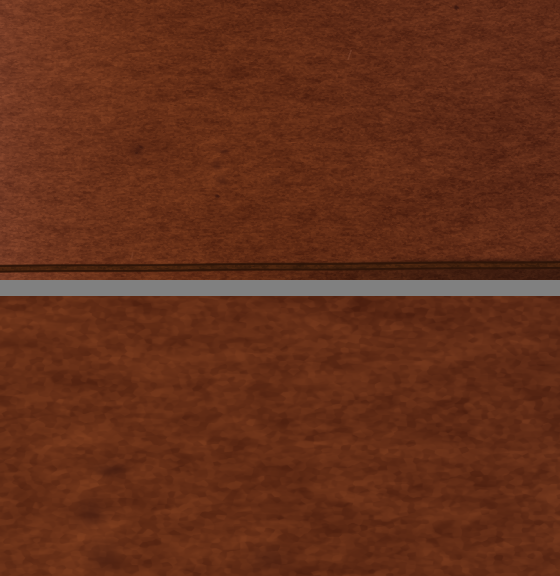
Top: the whole. Bottom: its middle third, enlarged.
Write a WebGL 1 fragment shader that draws this texture.

```glsl
precision highp float;
// Reddish-brown varnished wood board with speckled grain, small knots and a groove.
uniform vec2 u_resolution;

const vec3 WOOD_DARK = vec3(0.315, 0.132, 0.066);
const vec3 WOOD_LIGHT = vec3(0.505, 0.252, 0.132);
const vec3 KNOT_BROWN = vec3(0.220, 0.085, 0.055);
const vec3 GROOVE_FLOOR = vec3(0.265, 0.130, 0.052);
const vec3 GROOVE_LINE = vec3(0.165, 0.072, 0.030);
const vec3 SCRATCH_TINT = vec3(0.560, 0.330, 0.230);

vec3 hash3(vec2 cell) {
  vec3 k = vec3(dot(cell, vec2(127.1, 311.7)), dot(cell, vec2(269.5, 183.3)),
    dot(cell, vec2(419.2, 371.9)));
  return fract(sin(k) * 43758.55);
}

// Irregular cells, each with its own tone from -0.5 to 0.5, softly joined.
float cellTone(vec2 p, float crispness) {
  vec2 cell = floor(p);
  float total = 0.0;
  float weights = 0.0;
  for (int j = -1; j <= 1; j++) {
    for (int i = -1; i <= 1; i++) {
      vec2 neighbour = cell + vec2(float(i), float(j));
      vec3 h = hash3(neighbour);
      vec2 d = neighbour + h.xy - p;
      float w = exp(-crispness * dot(d, d));
      total += w * (h.z - 0.5);
      weights += w;
    }
  }
  return total / max(weights, 0.00001);
}

// Soft clouds from warped, turned sines, about -1 to 1.
float mottle(vec2 p) {
  float sum = 0.0;
  float amp = 0.5;
  for (int i = 0; i < 5; i++) {
    p += 0.6 * sin(p.yx * 1.3 + float(i) * 1.9);
    sum += amp * sin(p.x + 0.7) * cos(p.y);
    p = mat2(1.36, 1.02, -1.02, 1.36) * p;
    amp *= 0.65;
  }
  return sum;
}

// Round blot; a higher power gives a flatter middle and a firmer rim.
float blot(vec2 p, vec2 center, vec2 size, float power) {
  return exp(-pow(length((p - center) / size), power));
}

float scratch(vec2 p, vec2 a, vec2 b, float width, float px) {
  vec2 along = b - a;
  float t = clamp(dot(p - a, along) / dot(along, along), 0.0, 1.0);
  return 1.0 - smoothstep(width, width + px, length(p - a - along * t));
}

// Short fibres along the board, crossed by finer round speckle.
float grain(vec2 p) {
  float speckle = cellTone(p * vec2(125.0, 190.0), 9.0);
  float fibres = cellTone(p * vec2(48.0, 150.0) + 31.0, 8.0);
  float streaks = cellTone(p * vec2(15.0, 95.0) + 77.0, 6.0);
  float blotches = cellTone(p * vec2(22.0, 42.0) + 13.0, 5.0);
  return 0.30 * speckle + 0.27 * fibres + 0.15 * streaks + 0.16 * blotches;
}

float knots(vec2 p) {
  float k = 0.0;
  // Broken column of knots in the middle of the board.
  for (int i = 0; i < 3; i++) {
    float n = float(i);
    vec2 center = vec2(0.786 + 0.012 * cos(n * 2.6), 0.460 - 0.052 * n);
    k = max(k, (0.55 - 0.08 * n) * blot(p, center, vec2(0.019, 0.010 + 0.005 * n), 2.0));
  }
  // Small eye on the left: two pores in a faint stain.
  for (int i = 0; i < 2; i++) {
    vec2 center = vec2(0.487 + 0.016 * float(i), 0.456 + 0.020 * float(i));
    k = max(k, 0.75 * blot(p, center, vec2(0.009, 0.007), 3.0));
  }
  k = max(k, 0.45 * blot(p, vec2(0.492, 0.462), vec2(0.021, 0.024), 2.0));
  k = max(k, 0.85 * blot(p, vec2(0.773, 0.297), vec2(0.009, 0.006), 3.0));
  k = max(k, 0.90 * blot(p, vec2(1.634, 0.972), vec2(0.009, 0.008), 3.0));
  return max(k, 0.35 * blot(p, vec2(0.988, 0.353), vec2(0.022, 0.014), 2.0));
}

void main() {
  vec2 p = gl_FragCoord.xy / u_resolution.y;
  float px = 1.0 / u_resolution.y;
  float clouds = mottle(p * vec2(4.0, 7.0));
  float flecks = mottle(p * vec2(24.0, 46.0) + 5.0);
  float bands = mottle(p * vec2(3.0, 24.0) + 2.0);
  float fine = grain(p);
  vec2 ragged = p + 0.007 * vec2(flecks, mottle(p * 50.0));

  // Light falling from the left, with amber patches around the knots.
  float amber = blot(ragged, vec2(0.755, 0.480), vec2(0.055, 0.045), 3.0)
    + blot(ragged, vec2(0.780, 0.370), vec2(0.060, 0.050), 3.0)
    + blot(ragged, vec2(0.950, 0.370), vec2(0.050, 0.040), 3.0);
  float tone = 0.25 + 0.52 * exp(-1.5 * p.x);
  tone += 0.12 * clouds + 0.09 * flecks + 0.07 * bands + 0.20 * amber + 1.2 * fine;
  vec3 color = mix(WOOD_DARK, WOOD_LIGHT, tone);

  // Pinker sheen at the left edge and upper right.
  float sheen = exp(-2.6 * p.x) + 0.6 * smoothstep(0.8, 2.4, p.x + p.y * 0.5);
  color *= mix(vec3(1.0, 0.97, 0.86), vec3(1.0, 1.03, 1.25), clamp(sheen, 0.0, 1.0));

  color = mix(color, KNOT_BROWN, knots(ragged));
  float marks = scratch(p, vec2(1.243, 0.788), vec2(1.254, 0.820), 0.001, px)
    + 0.6 * scratch(p, vec2(0.470, 0.078), vec2(0.474, 0.096), 0.001, px);
  color = mix(color, SCRATCH_TINT, 0.4 * marks);

  // Slightly tilted groove with two dark edges, shaded above on the right.
  float offset = p.y - (0.040 + 0.007 * p.x + 0.0008 * sin(p.x * 9.0));
  color *= 1.0 - 0.35 * smoothstep(0.6, 1.8, p.x) * exp(-max(offset - 0.013, 0.0) * 140.0);
  float band = 1.0 - smoothstep(0.014 - px, 0.014 + px, abs(offset));
  float edge = 1.0 - smoothstep(0.002, 0.003 + px, abs(abs(offset) - 0.011));
  vec3 groove = mix(GROOVE_FLOOR * (1.0 + 0.8 * fine), GROOVE_LINE, 0.85 * edge);
  gl_FragColor = vec4(mix(color, groove, band), 1.0);
}
```
